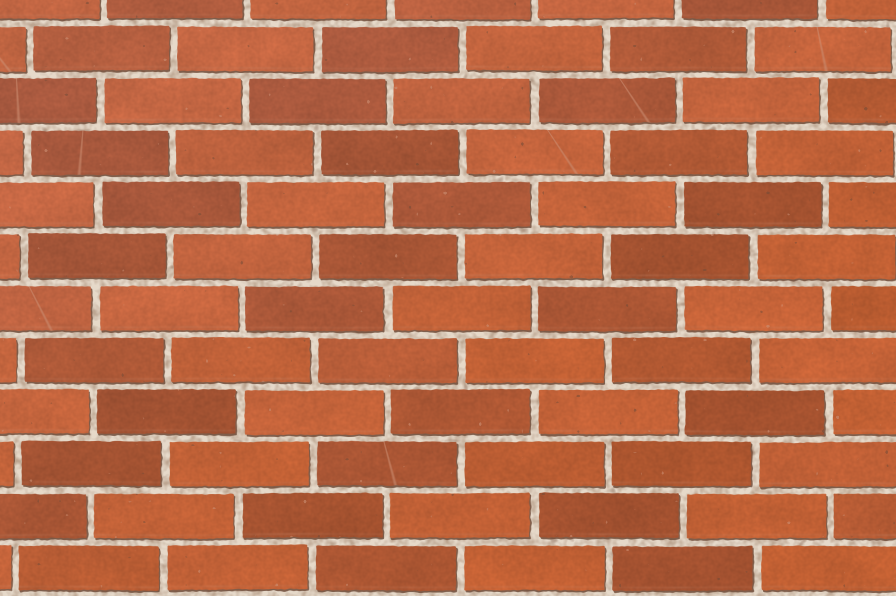
This texture is drawn by a Shadertoy shader. Its source:

```glsl
// Sunlit running-bond brick wall with pale, crumbly mortar.
// Each row is split into cells; a rounded box per cell forms the brick, and
// gradient noise adds ragged edges, grain, stains and scuffs.

// Layout, in units of the canvas height
const float ROW_PITCH    = 0.0871;
const float TOP_JOINT    = 0.0381;   // first bed joint, measured from the top
const float BOND_X       = 0.8965;   // head joint shared by alternate rows
const float PITCH_TOP    = 0.2412;   // brick pitch at the top of the wall
const float PITCH_GROWTH = 0.0082;   // widening of the pitch toward the bottom
const vec2  JOINT        = vec2(0.0140, 0.0128);
const float CORNER       = 0.0022;
const float RAGGED       = 0.0013;
const float SHADOW       = 0.0031;

// Colours
const vec3 BRICK_LIGHT  = vec3(0.765, 0.380, 0.240);
const vec3 BRICK_DARK   = vec3(0.635, 0.315, 0.215);
const vec3 BRICK_PALE   = vec3(0.800, 0.560, 0.450);
const vec3 MORTAR_LIGHT = vec3(0.900, 0.850, 0.790);
const vec3 MORTAR_DARK  = vec3(0.740, 0.650, 0.570);
const vec3 SHADE        = vec3(0.430, 0.290, 0.215);

vec2 hash2(vec2 p) {
    vec3 q = fract(p.xyx * vec3(0.1031, 0.1030, 0.0973));
    q += dot(q, q.yzx + 33.33);
    return fract((q.xx + q.yz) * q.zy);
}

float gradientDot(vec2 cell, vec2 offset) {
    float angle = 6.2832 * hash2(cell).x;
    return dot(vec2(cos(angle), sin(angle)), offset);
}

// Gradient noise, about -0.7 to 0.7
float noise(vec2 p) {
    vec2 i = floor(p), f = p - i;
    vec2 w = f * f * f * (f * (f * 6.0 - 15.0) + 10.0);
    vec2 e = vec2(1.0, 0.0);
    return mix(mix(gradientDot(i, f), gradientDot(i + e, f - e), w.x),
               mix(gradientDot(i + e.yx, f - e.yx), gradientDot(i + 1.0, f - 1.0), w.x), w.y);
}

float roundedBox(vec2 p, vec2 halfSize) {
    vec2 d = abs(p) - halfSize + CORNER;
    return length(max(d, 0.0)) + min(max(d.x, d.y), 0.0) - CORNER;
}

// Fired clay: alternating tone, stains, grain, a bright lower lip and rare scuffs
vec3 brickColour(vec2 p, vec2 q, vec2 halfSize, vec2 cell, float px) {
    vec2 rnd = hash2(cell + 71.0);
    vec2 mark = hash2(cell + 157.0);
    float flip = step(abs(mod(cell.y, 4.0) - 1.0), 0.1);
    float alternate = mod(cell.x + 1.0 + flip, 2.0);
    float tone = smoothstep(0.12, 0.70, mix(rnd.x, alternate, 0.5));
    vec3 col = mix(BRICK_DARK, BRICK_LIGHT, tone);
    col += vec3(0.02, 0.015, 0.025) * (rnd.y - 0.5);

    // Weathered haze at the upper left, warmer clay at the lower right
    float haze = smoothstep(-0.5, 1.0, p.y - 0.6 * p.x);
    col = mix(col, BRICK_PALE, 0.14 * haze);
    col.b -= 0.035 * (1.0 - haze);

    float stain = noise(p * vec2(9.0, 14.0) + 30.0 * rnd) + 0.5 * noise(p * 32.0);
    float grain = noise(p * 105.0) + 0.8 * noise(p * 190.0 + 9.0);
    col *= 1.0 + 0.07 * stain + 0.06 * grain;

    // Lip catching light along the lower edge
    float rise = (q.y + halfSize.y - 0.0055) / 0.0022;
    float lip = exp(-rise * rise);
    col = mix(col, BRICK_PALE, lip * (0.10 + 0.22 * max(noise(p * vec2(18.0, 6.0)), 0.0)));

    // Chips and pits
    float speck = noise(p * 85.0 + 40.0);
    col = mix(col, BRICK_PALE, 0.6 * smoothstep(0.50, 0.62, speck));
    col = mix(col, SHADE, 0.5 * smoothstep(0.50, 0.62, -speck));

    // Slanted, tapering scuff
    vec2 s = q - vec2((mark.y - 0.4) * halfSize.x, -0.3 * halfSize.y);
    float width = 0.0035 * (0.6 - 0.4 * s.y / halfSize.y);
    float scuff = 1.0 - smoothstep(0.0, max(width, 0.0) + px, abs(s.x + s.y * (mark.y - 0.2)));
    return mix(col, BRICK_PALE, 0.55 * scuff * step(0.88, mark.x));
}

vec3 mortarColour(vec2 p) {
    float grit = noise(p * 60.0) + 0.8 * noise(p * 130.0 + 5.0);
    vec3 col = mix(MORTAR_DARK, MORTAR_LIGHT, clamp(0.72 + 0.9 * grit, 0.0, 1.0));
    return mix(col, SHADE, 0.35 * smoothstep(0.36, 0.6, noise(p * 48.0 + 17.0)));
}

void mainImage(out vec4 fragColor, in vec2 fragCoord) {
    float px = 1.0 / iResolution.y;
    vec2 p = fragCoord * px;

    // Row and brick cells
    float down = 1.0 - p.y + 0.0016 * noise(p * vec2(5.0, 3.0));
    float v = (down - TOP_JOINT) / ROW_PITCH;
    float row = floor(v);
    float pitch = PITCH_TOP + PITCH_GROWTH * (TOP_JOINT + (row + 0.5) * ROW_PITCH);
    float u = (p.x - BOND_X) / pitch + 0.5 * mod(row + 1.0, 2.0);
    vec2 cell = vec2(floor(u), row);

    // Position inside the cell, with slight laying errors
    vec2 q = vec2(fract(u) - 0.5, 0.5 - fract(v)) * vec2(pitch, ROW_PITCH);
    q += 0.0024 * (hash2(cell + 13.0) - 0.5);
    vec2 halfSize = 0.5 * (vec2(pitch, ROW_PITCH) - JOINT);
    float rough = RAGGED * (noise(p * 45.0) + noise(p * 110.0));

    // Brick face and the shadow it drops on the mortar, down and to the right
    float brickDist = roundedBox(q, halfSize) + rough;
    float shadowDist = roundedBox(q - SHADOW * vec2(0.75, -1.0), halfSize) + 1.5 * rough;
    float aa = 0.75 * px;

    vec3 col = mortarColour(p);
    col = mix(col, SHADE, 0.85 * (1.0 - smoothstep(-aa, aa, shadowDist)));
    vec3 clay = brickColour(p, q, halfSize, cell, px);
    col = mix(col, clay, 1.0 - smoothstep(-aa, aa, brickDist));
    fragColor = vec4(clamp(col, 0.0, 1.0), 1.0);
}
```
